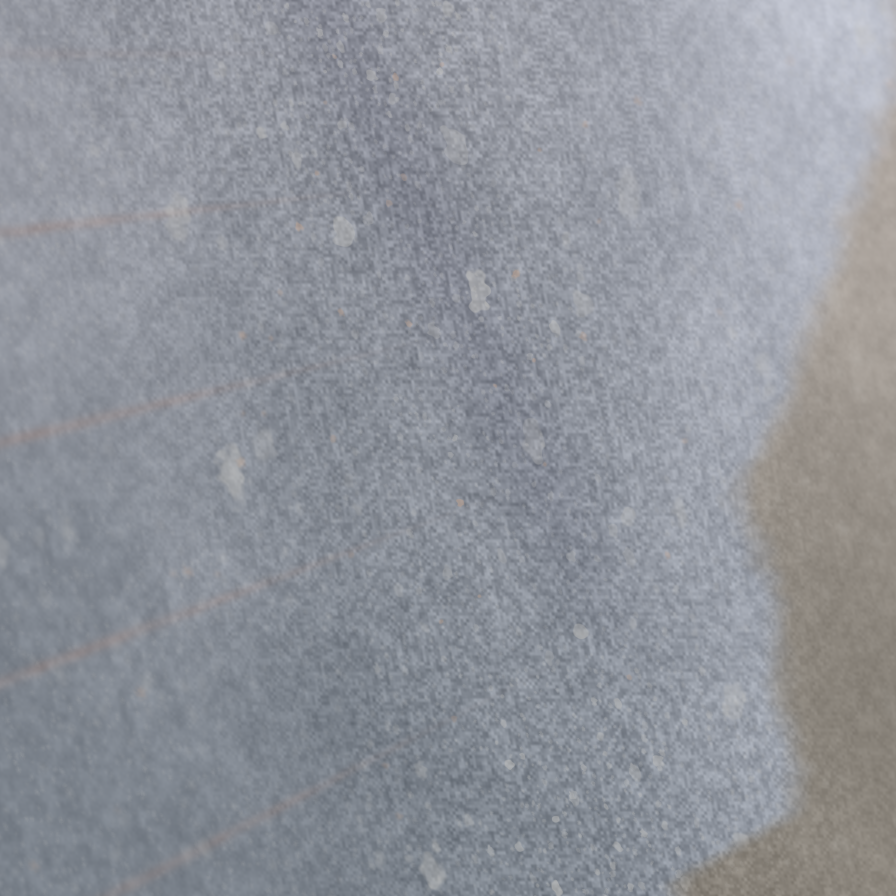
A Shadertoy shader for this texture:

```glsl
#define SLATE_LOW vec3(0.487, 0.516, 0.553)
#define SLATE_HIGH vec3(0.592, 0.604, 0.640)
#define HAZE vec3(0.735, 0.750, 0.795)
#define EARTH_LOW vec3(0.545, 0.522, 0.488)
#define EARTH_HIGH vec3(0.690, 0.660, 0.635)
#define DUST vec3(0.770, 0.765, 0.750)
#define RUST vec3(0.640, 0.535, 0.500)
#define GRAIN_CONTRAST 0.17
#define FLAKE_OPACITY 0.62
#define LINE_OPACITY 0.36
#define LEAN 0.17

float hash(vec2 p) {
    return fract(sin(dot(p, vec2(127.1, 311.7))) * 43758.5453);
}

float noise(vec2 p) {
    vec2 i = floor(p), f = fract(p);
    f = f * f * (3.0 - 2.0 * f);
    return mix(mix(hash(i), hash(i + vec2(1, 0)), f.x),
               mix(hash(i + vec2(0, 1)), hash(i + vec2(1, 1)), f.x), f.y);
}

float fbm(vec2 p) {
    float sum = 0.0, amp = 0.5;
    for (int i = 0; i < 4; i++) {
        sum += amp * noise(p);
        p = p * 2.03 + 17.3;
        amp *= 0.5;
    }
    return sum / 0.9375;
}

// Scattered upright ovals; radius is in cells, blur in canvas units
float specks(vec2 p, float cells, float density, float radius, float stretch, float blur) {
    vec2 q = p * cells, home = floor(q);
    float soft = min(blur * cells, 0.35), cover = 0.0;
    for (int y = -1; y <= 1; y++)
    for (int x = -1; x <= 1; x++) {
        vec2 id = home + vec2(x, y), seed = id + cells;
        if (hash(seed) > density) continue;
        vec2 centre = id + 0.2 + 0.6 * vec2(hash(seed + 31.7), hash(seed + 57.3));
        float size = radius * mix(0.45, 1.0, hash(seed + 83.1));
        vec2 d = q - centre;
        d.x += d.y * 0.4 * (hash(seed + 11.9) - 0.5);
        d.y /= mix(1.0, stretch, hash(seed + 5.3));
        float ragged = size * 0.7 * (noise(q * 1.5 / radius + seed) - 0.5);
        float disc = 1.0 - smoothstep(size - soft, size + soft, length(d) + ragged);
        float strength = mix(0.5, 1.0, hash(seed + 71.9)) * size / (size + 0.6 * soft);
        cover = max(cover, disc * strength);
    }
    return cover;
}

// Left border of the bare ground
float groundEdge(float y) {
    float edge = 0.875 + 0.125 * smoothstep(0.5, 0.95, y);
    edge -= 0.045 * exp(-pow((y - 0.44) / 0.07, 2.0));
    edge -= 0.12 * (1.0 - smoothstep(0.01, 0.10, y));
    return edge + 0.035 * (fbm(vec2(y * 13.0, 4.0)) - 0.5);
}

// Faint strips that fan out towards the lower left
float strips(vec2 uv, float blur) {
    float cover = 0.0;
    for (int i = 0; i < 5; i++) {
        float k = float(i);
        float slope = 0.11 * k + 0.005 * k * k;
        float height = 0.94 - 0.2 * k - 0.017 * k * (k - 1.0) + slope * uv.x;
        float d = abs(uv.y - height) / sqrt(1.0 + slope * slope);
        float width = 0.003 + 0.0045 * blur;
        float fade = 1.0 - smoothstep(0.1, 0.38 + 0.08 * k, uv.x);
        cover += exp(-d * d / (width * width)) * fade * (i == 0 ? 0.4 : 1.0);
    }
    return cover * mix(0.5, 1.1, noise(uv * 45.0));
}

void mainImage(out vec4 fragColor, in vec2 fragCoord) {
    vec2 uv = fragCoord / iResolution.xy;
    float pixel = 1.0 / iResolution.y;
    vec2 p = vec2(uv.x + LEAN * uv.y, uv.y);

    // Sharp focus along a slanted band
    float blur = smoothstep(0.04, 0.52, abs(uv.x - 0.70 + 0.30 * uv.y));
    float soft = pixel + 0.0055 * blur;

    // Slate sheet with haze to the upper right
    float cloud = fbm(p * vec2(7.0, 5.0)) - 0.5;
    vec3 color = mix(SLATE_LOW, SLATE_HIGH, smoothstep(0.0, 1.05, uv.y + 0.25 * cloud));
    float haze = smoothstep(0.50, 1.0, uv.x) * mix(0.45, 1.1, uv.y * uv.y);
    color = mix(color, HAZE, clamp(haze, 0.0, 1.0));
    float crease = (uv.x - 0.42 - 0.45 * (0.87 - uv.y)) / 0.055;
    color -= vec3(0.040, 0.042, 0.034) * exp(-crease * crease) * smoothstep(0.2, 0.5, uv.y);
    color += 0.07 * cloud;
    color = mix(color, RUST, LINE_OPACITY * strips(uv, blur));

    // Bare ground with a soft border
    float border = uv.x - groundEdge(uv.y) + 0.025 * (fbm(uv * 30.0) - 0.5);
    float ground = smoothstep(-0.022, 0.026, border);
    vec3 earth = mix(EARTH_LOW, EARTH_HIGH, smoothstep(0.15, 0.9, uv.y));
    color = mix(color, earth + 0.08 * cloud, ground);

    // Grain grows coarser and fainter away from focus
    float fine = noise(p * vec2(310.0, 270.0)) - 0.5;
    float medium = noise(p * vec2(150.0, 110.0) + 9.0) - 0.5;
    float coarse = noise(p * vec2(68.0, 46.0) + 23.0) - 0.5;
    float grain = fine * mix(0.85, 0.10, blur) + medium * mix(0.50, 0.28, blur)
                + coarse * mix(0.15, 0.30, blur);
    color += GRAIN_CONTRAST * grain * mix(1.0, 0.65, ground);

    // Dust in three sizes, gathered in patches
    float patches = smoothstep(0.25, 0.75, fbm(p * 6.0 + 40.0));
    float dust = 0.42 * specks(p, 125.0, 0.30, 0.27, 1.6, soft);
    dust = max(dust, 0.55 * specks(p, 66.0, 0.20, 0.23, 1.7, soft));
    dust = max(dust, 0.60 * specks(p, 31.0, 0.12, 0.20, 1.9, soft));
    color = mix(color, DUST, dust * mix(0.5, 1.1, patches) * mix(1.0, 0.6, ground));

    // Large pale flakes and a few rusty crumbs
    float flakes = specks(p + 0.37, 11.0, 0.20, 0.15, 2.4, soft);
    flakes *= mix(0.65, 1.0, noise(p * 120.0));
    color = mix(color, DUST, FLAKE_OPACITY * flakes * (1.0 - 0.6 * ground));
    float crumbs = specks(p + 0.71, 38.0, 0.018, 0.17, 1.2, soft);
    color = mix(color, RUST + vec3(0.13, 0.11, 0.06), 0.6 * crumbs);

    fragColor = vec4(clamp(color, 0.0, 1.0), 1.0);
}
```
